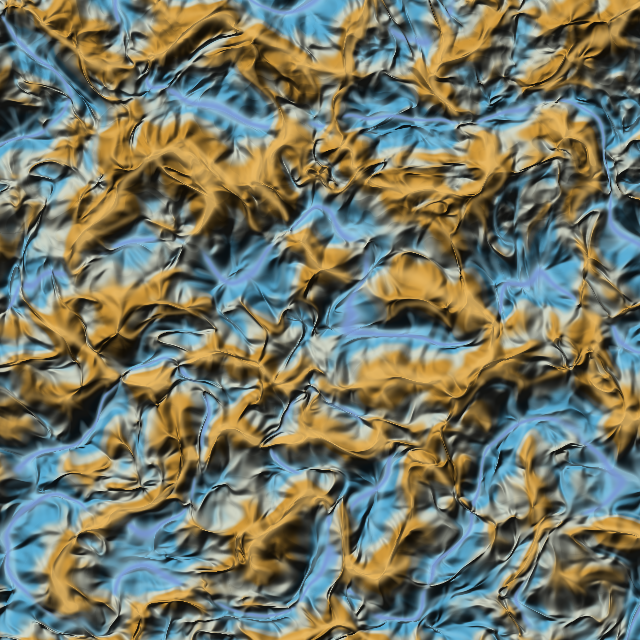
Reproduce this texture procedurally as a WebGL 1 fragment shader.

```glsl
precision highp float;
// Shaded relief map: golden ridges, grey slopes and blue valleys with thin rivers.
uniform vec2 u_resolution;

const float TAU = 6.2831853;
const float LARGE_SCALE = 4.0;
const float SMALL_SCALE = 9.0;
const float GULLY_SCALE = 14.0;
const float GULLY_DEPTH = 0.08;
const float STEEPNESS = 0.14;
const vec3 BLUE = vec3(0.34, 0.66, 0.81);
const vec3 GREY = vec3(0.79, 0.81, 0.75);
const vec3 GOLD = vec3(0.79, 0.58, 0.22);
const vec3 CREST = vec3(0.93, 0.75, 0.42);
const vec3 STREAM = vec3(0.64, 0.84, 0.92);
const vec3 RIVER = vec3(0.46, 0.57, 0.84);

vec2 hash2(vec2 p) {
  vec3 q = fract(p.xyx * vec3(0.1031, 0.1030, 0.0973));
  q += dot(q, q.yzx + 33.33);
  return fract((q.xx + q.yz) * q.zy);
}

float cornerSlope(vec2 cell, vec2 offset) {
  float angle = TAU * hash2(cell).x;
  return dot(vec2(cos(angle), sin(angle)), offset);
}

// Gradient noise, roughly -0.7 to 0.7
float noise(vec2 p) {
  vec2 i = floor(p), f = fract(p), e = vec2(1.0, 0.0);
  vec2 u = f * f * f * (f * (f * 6.0 - 15.0) + 10.0);
  float low = mix(cornerSlope(i, f), cornerSlope(i + e.xy, f - e.xy), u.x);
  float high = mix(cornerSlope(i + e.yx, f - e.yx), cornerSlope(i + e.xx, f - e.xx), u.x);
  return mix(low, high, u.y);
}

vec2 warp(vec2 p, float scale, float amount) {
  return p + amount * vec2(noise(p * scale + 31.0), noise(p * scale + 77.0));
}

vec2 bend(vec2 p) {
  return warp(warp(p, 5.0, 0.07), 17.0, 0.022);
}

// Distance-like values to a ridge network (x) and a valley network (y)
vec2 creases(vec2 p, float scale, float softness) {
  vec2 n = vec2(noise(p * scale + 11.3), noise(p * scale + 58.7));
  return sqrt(n * n + softness * softness);
}

float massif(vec2 p) {
  vec2 q = bend(p);
  vec2 large = creases(q, LARGE_SCALE, 0.035);
  vec2 small = creases(q + 5.0, SMALL_SCALE, 0.08);
  return 0.75 * (large.y - large.x) + 0.35 * (small.y - small.x);
}

// Waves whose crests run downhill: x is the wave, yz its derivative
vec3 gully(vec2 p, vec2 slope) {
  vec2 across = vec2(-slope.y, slope.x) / (length(slope) + 0.8);
  vec2 cell = floor(p), f = fract(p);
  vec4 sum = vec4(0.0);
  for (int j = -1; j <= 1; j++) {
    for (int i = -1; i <= 1; i++) {
      vec2 o = vec2(float(i), float(j));
      vec2 d = f - o - 0.2 - 0.6 * hash2(cell + o + 200.0);
      float phase = TAU * dot(d, across);
      sum += exp(-3.5 * dot(d, d)) * vec4(cos(phase), -TAU * sin(phase) * across, 1.0);
    }
  }
  return sum.xyz / sum.w;
}

// Height (x) and the gully wave in it (y)
vec2 terrain(vec2 p) {
  vec2 e = vec2(0.006, 0.0);
  float base = massif(p);
  vec2 slope = (vec2(massif(p + e.xy), massif(p + e.yx)) - base) / e.x;
  vec2 q = warp(p, 15.0, 0.02);
  vec3 broad = gully(q * GULLY_SCALE, slope);
  slope += broad.yz * GULLY_SCALE * GULLY_DEPTH;
  vec3 fine = gully(q * GULLY_SCALE * 2.2, slope);
  float wave = broad.x + 0.38 * fine.x;
  float roughness = mix(0.009, 0.028, smoothstep(0.55, 0.75, p.y));
  float wrinkles = roughness * (abs(noise(q * 42.0)) + 0.4 * noise(q * 95.0));
  return vec2(base + GULLY_DEPTH * wave - wrinkles, wave);
}

float glow(float distance, float width) {
  return exp(-distance * distance / (width * width));
}

vec2 glow2(vec2 distance, float width) {
  return vec2(glow(distance.x, width), glow(distance.y, width));
}

float hillshade(vec2 slope) {
  vec3 normal = normalize(vec3(-STEEPNESS * slope, 1.0));
  float lit = dot(normal, normalize(vec3(-0.42, 0.68, 0.62)));
  return 0.09 + 0.95 * pow(clamp((lit + 0.3) / 1.3, 0.0, 1.0), 1.3);
}

void main() {
  vec2 p = gl_FragCoord.xy / min(u_resolution.x, u_resolution.y);
  vec2 e = vec2(0.0016, 0.0);
  vec2 land = terrain(p);
  vec2 slope = (vec2(terrain(p + e.xy).x, terrain(p + e.yx).x) - land.x) / e.x;

  // Ground colour follows the nearness of ridges and valleys
  vec2 q = bend(p);
  vec2 large = creases(q, LARGE_SCALE, 0.0);
  vec2 small = creases(q + 5.0, SMALL_SCALE, 0.0);
  vec2 near = glow2(large, 0.15) + 0.6 * glow2(small, 0.13);
  float relief = near.x - near.y + 0.28 * land.y + 0.3 * noise(p * 2.3 + 9.0);
  float high = smoothstep(0.05, 0.55, relief);
  float low = smoothstep(0.05, 0.6, -relief);
  vec3 color = mix(mix(GREY, GOLD, high), BLUE, low) * hillshade(slope);

  // Bright crests (x) and streams (y), from main lines down to gullies
  vec2 lines = 0.7 * glow2(large, 0.035) + 0.4 * glow2(small, 0.05);
  lines += 0.35 * smoothstep(0.5, 1.1, vec2(land.y, -land.y));
  lines = min(lines, 0.8) * vec2(high, low);
  color = mix(color, CREST, lines.x);
  color = mix(color, STREAM, lines.y);
  color = mix(color, RIVER, 0.75 * low * glow(large.y, 0.014));
  gl_FragColor = vec4(clamp(color, 0.0, 1.0), 1.0);
}
```
